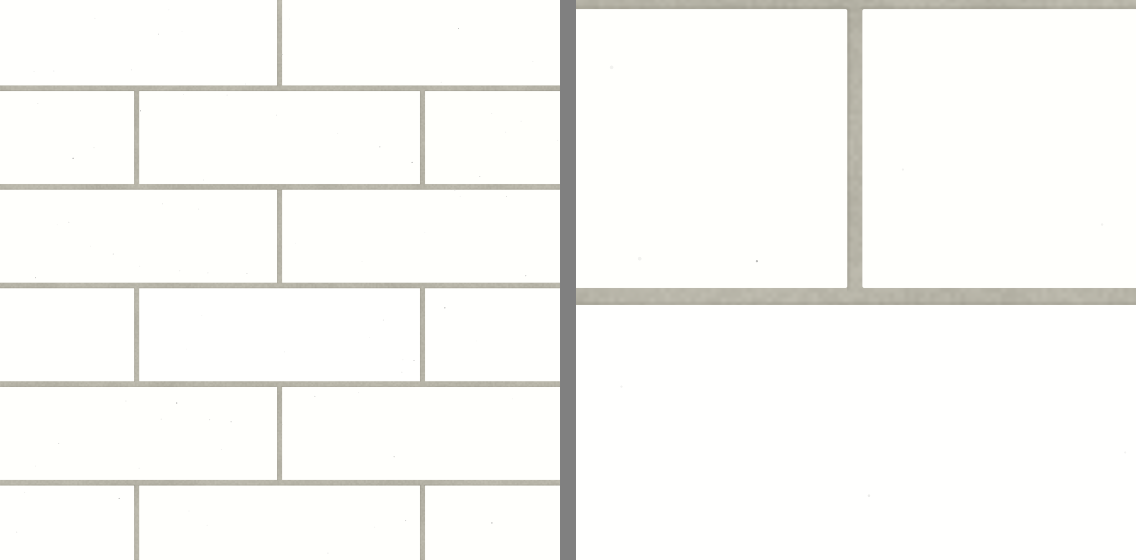
Left: the whole. Right: its middle third, enlarged.
A Shadertoy shader for this texture:

```glsl
#define TILE_PITCH vec2(0.5104, 0.1761)
#define FIRST_JOINT vec2(0.4993, 0.1380)
#define JOINT_WIDTH vec2(0.0090, 0.0101)
#define CORNER_RADIUS 0.0012
#define GLAZE vec3(1.0, 1.0, 0.995)
#define GROUT_LIGHT vec3(0.75, 0.74, 0.69)
#define GROUT_DARK vec3(0.66, 0.65, 0.60)
#define GRAIN_SCALE 330.0
#define SPECK_CELLS 26.0
#define SPECK_CHANCE 0.13

float hash(vec2 p) {
    vec3 q = fract(p.xyx * 0.1031);
    q += dot(q, q.yzx + 33.33);
    return fract((q.x + q.y) * q.z);
}

float valueNoise(vec2 p) {
    vec2 cell = floor(p), f = fract(p);
    f = f * f * (3.0 - 2.0 * f);
    float low = mix(hash(cell), hash(cell + vec2(1, 0)), f.x);
    float high = mix(hash(cell + vec2(0, 1)), hash(cell + vec2(1, 1)), f.x);
    return mix(low, high, f.y);
}

float roundedBox(vec2 p, vec2 halfSize, float radius) {
    vec2 q = abs(p) - halfSize + radius;
    return length(max(q, 0.0)) + min(max(q.x, q.y), 0.0) - radius;
}

// Sparse, faint pinholes, at most one in each cell
float specks(vec2 uv, float pixel) {
    vec2 p = uv * SPECK_CELLS, cell = floor(p);
    vec2 centre = 0.1 + 0.8 * vec2(hash(cell + 17.0), hash(cell + 53.0));
    float radius = mix(0.0005, 0.0012, hash(cell + 91.0));
    float dist = length(fract(p) - centre) / SPECK_CELLS;
    float strength = mix(0.05, 0.35, pow(hash(cell + 131.0), 4.0));
    float present = step(hash(cell + 7.0), SPECK_CHANCE);
    return present * strength * (1.0 - smoothstep(radius - pixel, radius + pixel, dist));
}

vec3 groutColor(vec2 uv, float rim) {
    float grain = valueNoise(uv * GRAIN_SCALE);
    float stain = valueNoise(uv * 24.0 + 40.0);
    float light = 0.2 + 0.45 * grain + 0.45 * stain - 0.55 * rim;
    return mix(GROUT_DARK, GROUT_LIGHT, clamp(light, -0.3, 1.2));
}

void mainImage(out vec4 fragColor, in vec2 fragCoord) {
    float pixel = 1.0 / iResolution.y;
    vec2 uv = fragCoord * pixel;

    // Running bond: every other course shifts by half a tile
    vec2 grid = (uv - FIRST_JOINT) / TILE_PITCH;
    grid.x += 0.5 * mod(floor(grid.y), 2.0);
    vec2 local = (fract(grid) - 0.5) * TILE_PITCH;
    vec2 halfTile = 0.5 * (TILE_PITCH - JOINT_WIDTH);
    float dist = roundedBox(local, halfTile, CORNER_RADIUS);

    // Shaded grout along the top and right edges of each tile
    float side = max(step(halfTile.x, local.x), step(halfTile.y, local.y));
    float rim = side * (1.0 - smoothstep(0.0005, 0.0030, dist));

    // Nearly even glaze with a slight change of warmth between tiles
    vec3 tile = GLAZE - vec3(0.002, 0.002, 0.010) * hash(floor(grid) + 20.0);
    tile *= 1.0 - specks(uv, 0.5 * pixel);

    float joint = smoothstep(-0.6 * pixel, 0.6 * pixel, dist);
    fragColor = vec4(mix(tile, groutColor(uv, rim), joint), 1.0);
}
```
